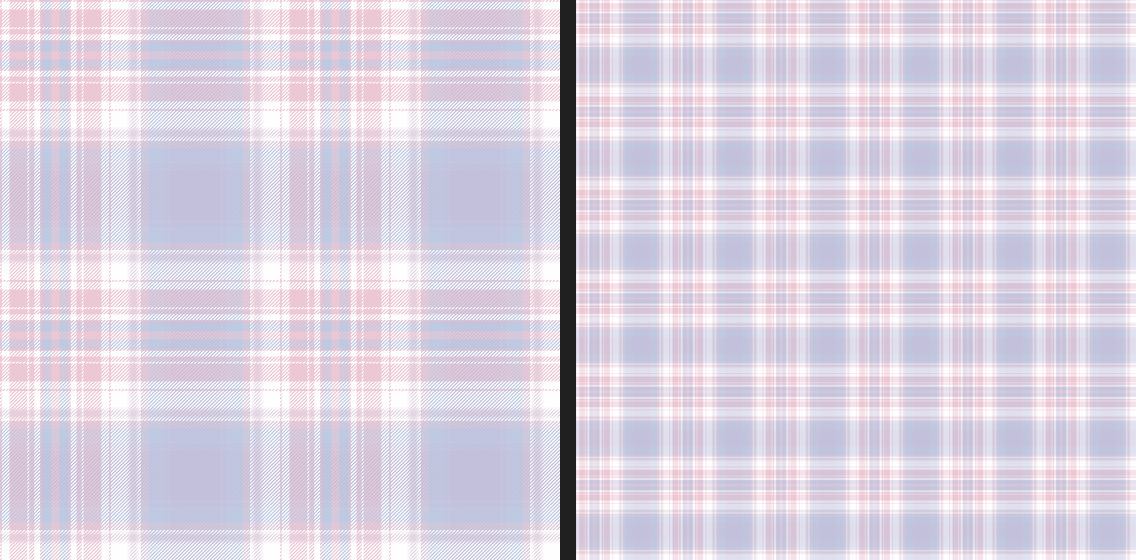
Left, the tile; right, the same tile 3 across and 3 down.
Reproduce this pattern procedurally as a WebGL 2 fragment shader.

```glsl
#version 300 es
precision highp float;
// Pastel plaid in pink, blue, lavender and white: two by two repeats.
// One mirrored stripe sequence dyes both warp and weft, and a fine
// diagonal twill decides which of the two threads lies on top.

uniform vec2 u_resolution;
out vec4 fragColor;

const float REPEATS = 2.0;         // plaid repeats across and down
const float HALF_SETT = 192.0;     // stripe units from one mirror line to the next
const float TWILL_LINES = 160.0;   // diagonal ribs across the canvas
const vec2 MIRROR = vec2(0.198, 0.802); // mirror line inside a repeat

const vec3 WHITE = vec3(1.0, 0.995, 1.0);
const vec3 PINK = vec3(0.925, 0.78, 0.83);
const vec3 ROSE = vec3(0.91, 0.74, 0.80);
const vec3 BLUE = vec3(0.745, 0.79, 0.885);
const vec3 LAVENDER = vec3(0.762, 0.753, 0.855);
const vec3 LILAC = vec3(0.85, 0.785, 0.85);

// Smooth-edged coverage of the interval lo..hi.
float band(float d, float lo, float hi, float soft) {
  return clamp((d - lo) / soft + 0.5, 0.0, 1.0)
       * clamp((hi - d) / soft + 0.5, 0.0, 1.0);
}

// Distance to the nearest mirror line, in stripe units.
float mirrorDistance(float p, float center) {
  return abs(fract(p - center + 0.5) - 0.5) * 2.0 * HALF_SETT;
}

// Thread colour at distance d from the mirror line.
vec3 threadColor(float d, float px) {
  vec3 c = WHITE;
  // narrow blue stripe with a pink heart
  c = mix(c, BLUE, band(d, -9.0, 19.0, px));
  c = mix(c, PINK, band(d, -9.0, 5.5, max(px, 3.0)));
  c = mix(c, ROSE, band(d, 18.0, 21.0, px));
  // pink stripe split by a white pinstripe
  c = mix(c, PINK, band(d, 29.0, 63.0, px));
  c = mix(c, WHITE, band(d, 36.0, 38.6, px));
  // rose pinstripe on the white stripe
  c = mix(c, ROSE, 0.8 * band(d, 73.5, 76.0, px));
  // faded lilac edge with a white pinstripe
  c = mix(c, LILAC, 0.75 * band(d, 101.0, 113.0, max(px, 7.0)));
  c = mix(c, LILAC, band(d, 117.0, 128.0, px));
  // wide blue field that deepens to lavender
  c = mix(c, BLUE, band(d, 127.0, 200.0, max(px, 3.0)));
  c = mix(c, LAVENDER, smoothstep(138.0, 166.0, d));
  float fineLines = band(d, 145.0, 147.5, px) + band(d, 155.0, 157.5, px);
  return mix(c, LILAC, 0.35 * fineLines);
}

// Share of warp on top: ribs rise to the right and fade when too fine.
float twill(vec2 uv, float lines, float pixel) {
  float rib = abs(fract((uv.x - uv.y) * lines) - 0.5) - 0.25;
  return clamp(0.5 + rib / (1.414 * lines * pixel), 0.0, 1.0);
}

void main() {
  vec2 uv = gl_FragCoord.xy / u_resolution;
  float pixel = 1.0 / min(u_resolution.x, u_resolution.y);
  float px = pixel * REPEATS * 2.0 * HALF_SETT;

  vec3 warp = threadColor(mirrorDistance(uv.x * REPEATS, MIRROR.x), px);
  vec3 weft = threadColor(mirrorDistance(uv.y * REPEATS, MIRROR.y), px);

  fragColor = vec4(mix(weft, warp, twill(uv, TWILL_LINES, pixel)), 1.0);
}
```
